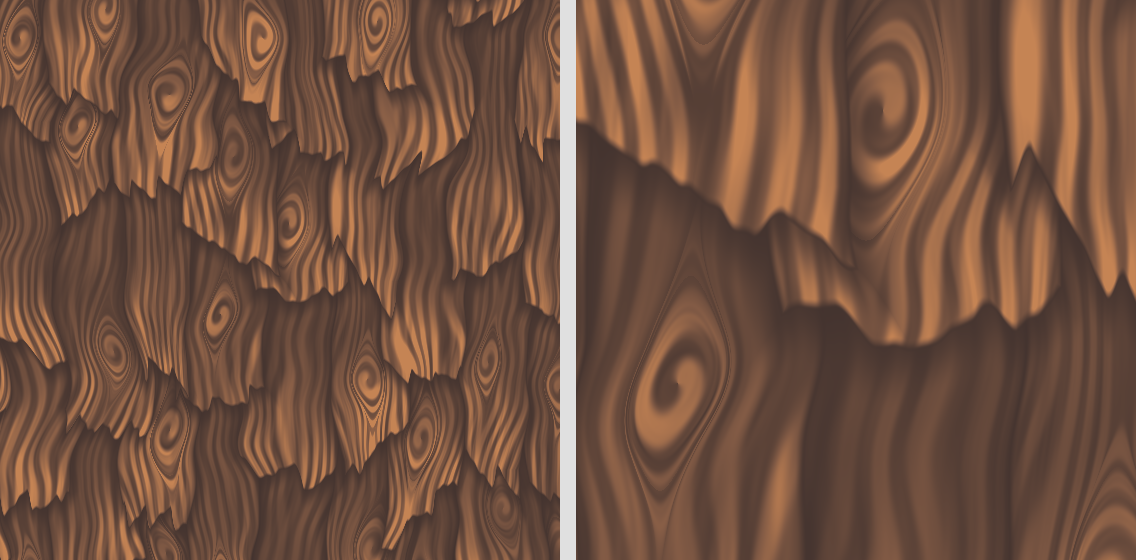
Left, the full canvas; right, a detail of the centre.
Write a Shadertoy shader that draws this texture.

```glsl
// Painted bark: overlapping ragged wood shingles with wavy grain and spiral knots.

const float TAU = 6.28318;
const float COLUMN_WIDTH = 0.118;
const float ROW_HEIGHT = 0.32;
const vec3 SHADE_BROWN = vec3(0.31, 0.23, 0.20);
const vec3 MID_BROWN = vec3(0.51, 0.355, 0.27);
const vec3 TIP_ORANGE = vec3(0.73, 0.49, 0.32);

float hash(vec2 p) {
    vec3 q = fract(vec3(p.xyx) * 0.1031);
    q += dot(q, q.yzx + 33.33);
    return fract((q.x + q.y) * q.z);
}

float noise(vec2 p) {
    vec2 i = floor(p), f = fract(p);
    f = f * f * (3.0 - 2.0 * f);
    return mix(mix(hash(i), hash(i + vec2(1, 0)), f.x),
               mix(hash(i + vec2(0, 1)), hash(i + vec2(1, 1)), f.x), f.y);
}

// Height of the torn lower edge: a slant, a sag and a few saw teeth
float tornEdge(float x, vec2 id) {
    float u = x / COLUMN_WIDTH;
    float slant = (hash(id + 11.3) - 0.5) * 0.24 * u;
    float sag = 0.16 * u * u * (hash(id + 17.9) - 0.2);
    float k = u * mix(1.4, 3.0, hash(id + 23.1)) + hash(id + 5.7);
    float s = fract(k);
    float tooth = (s - smoothstep(0.78, 1.0, s)) * mix(0.01, 0.06, hash(vec2(floor(k), id.x + id.y * 7.0)));
    float facing = hash(id + 31.0) < 0.5 ? -1.0 : 1.0;
    return slant + sag + facing * tooth + 0.010 * noise(vec2(x * 110.0, id.y));
}

// Grain lines parting around a lens-shaped eye, with a spiral at its heart.
// x: line phase, y: seamless coordinate across the lines, z: depth in the eye
vec3 grainField(vec2 k, float density, float spin) {
    float f = k.x * k.x - exp(-k.y * k.y / 2.4);
    float s = sqrt(abs(f) + 0.02) - 0.14;
    if (f > 0.0) return vec3(s * density, s * density * sign(k.x), 0.0);
    float rings = 3.0 * s;
    float turn = s > 0.25 ? spin * atan(k.y, k.x * 1.6) / TAU : 0.0;
    return vec3(rings + turn, rings, s);
}

// Brightness of the wood at a point of one shingle
float woodShade(vec2 p, float height, float halfWidth, vec2 id) {
    bool knotted = hash(id + 59.0) < 0.55;
    float radius = mix(0.027, 0.040, hash(id + 41.0));
    vec2 center = vec2((hash(id + 43.0) - 0.5) * 0.04, mix(0.10, 0.22, hash(id + 47.0)));
    vec2 k = p - center;
    k.x += k.y * (hash(id + 53.0) - 0.5) * 0.3;
    float spin = hash(id + 61.0) < 0.5 ? -1.0 : 1.0;
    float lines = mix(3.0, 4.4, hash(id + 71.0)) / halfWidth;
    vec3 g = knotted ? grainField(k / radius, lines * radius, spin) : vec3(p.xx * lines, 0.0);

    float seed = hash(id + 67.0) * 60.0;
    float bend = 1.5 * (noise(vec2(g.y * 0.6 + seed, p.y * 7.0)) - 0.5);
    float line = smoothstep(0.06, 0.90, 0.5 - 0.5 * cos(TAU * (g.x + bend)));
    float strength = noise(vec2(g.y * 0.9 + seed, p.y * 10.0 + seed));
    float streak = noise(vec2(g.y * 3.3 + seed, p.y * 13.0));
    float fiber = noise(vec2(g.y * 7.0 + seed, p.y * 22.0));
    float grain = line * mix(0.35, 1.05, strength) + 0.50 * (streak - 0.45) + 0.24 * (fiber - 0.5);
    if (g.z > 0.0) grain *= mix(0.4, 1.0, smoothstep(0.0, 0.06, abs(g.z - 0.25)));

    float light = mix(0.98, 0.27, smoothstep(-0.03, 0.25, height));
    light += 0.26 * smoothstep(0.1, 0.6, g.z);
    light *= mix(0.78, 1.18, noise(p * 14.0 + seed));
    return light * (0.30 + 1.02 * grain);
}

// Paints one shingle and its shadow over the brightness below it
float paintShingle(float below, vec2 p, vec2 id, float soft) {
    float stagger = 0.5 * mod(id.x, 2.0) + 0.48 * hash(id + 3.0);
    vec2 anchor = vec2((id.x + 0.5 + 0.3 * (hash(id) - 0.5)) * COLUMN_WIDTH,
                       (id.y + stagger) * ROW_HEIGHT);
    vec2 q = p - anchor;
    float flare = 1.0 + (0.6 * hash(id + 7.0) - 0.42) * exp(-max(q.y, 0.0) / 0.09);
    float halfWidth = COLUMN_WIDTH * mix(0.50, 0.76, hash(id + 9.0)) * flare;
    float height = q.y - tornEdge(q.x, id);
    float side = halfWidth - abs(q.x);
    float inside = min(height * 0.65, side);

    float shadow = smoothstep(-0.003, 0.024, -inside);
    below = mix(below * 0.2 - 0.10, below, shadow);
    float wood = woodShade(q, height, halfWidth, id);
    wood *= mix(0.4, 1.0, smoothstep(0.0, 0.012, side));
    wood = mix(-0.12, wood, smoothstep(-0.001, 0.004, inside));
    return mix(below, wood, smoothstep(-soft, soft, inside));
}

void mainImage(out vec4 fragColor, in vec2 fragCoord) {
    vec2 p = fragCoord / iResolution.y;
    float soft = max(0.0012, 0.7 / iResolution.y);

    // Sideways sway of all fibres
    p.x += 0.055 * (noise(p * vec2(5.0, 6.5) + 3.0) - 0.5);
    p.x += 0.018 * (noise(p * vec2(11.0, 15.0) + 9.0) - 0.5);

    // Lower shingles first; odd columns sit half a row higher
    vec2 cell = floor(p / vec2(COLUMN_WIDTH, ROW_HEIGHT));
    float shade = 0.0;
    for (int row = -3; row <= 1; row++)
        for (int parity = 0; parity < 2; parity++)
            for (int col = -1; col <= 1; col++) {
                vec2 id = cell + vec2(col, row) + 20.0;
                if (int(mod(id.x, 2.0)) != parity) continue;
                shade = paintShingle(shade, p + 20.0 * vec2(COLUMN_WIDTH, ROW_HEIGHT), id, soft);
            }

    shade = clamp(shade, -0.12, 1.1);
    vec3 color = shade < 0.5 ? mix(SHADE_BROWN, MID_BROWN, shade * 2.0)
                             : mix(MID_BROWN, TIP_ORANGE, shade * 2.0 - 1.0);
    fragColor = vec4(color, 1.0);
}
```
